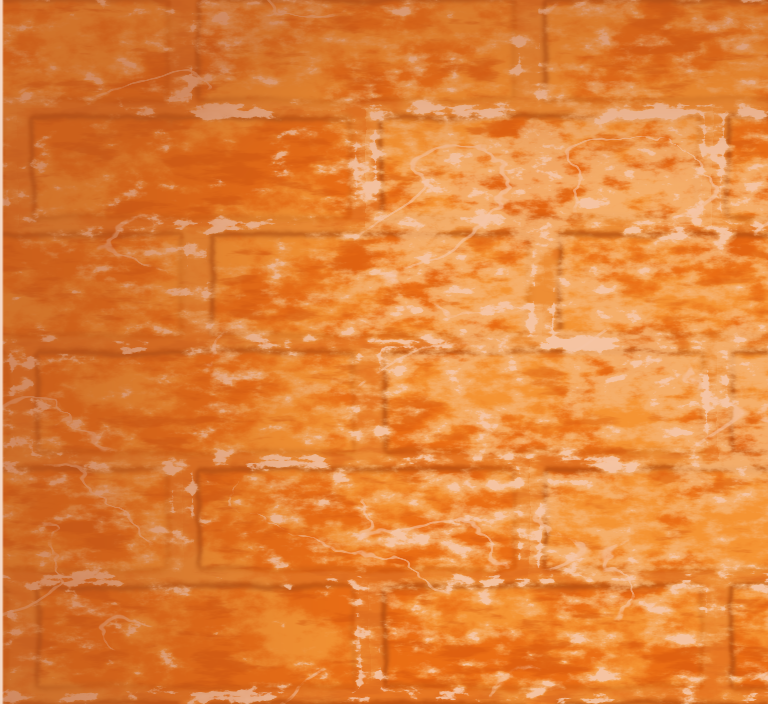
A WebGL 2 fragment shader for this texture:

```glsl
#version 300 es
precision highp float;

uniform vec2 u_resolution;
out vec4 fragColor;

vec2 gradientAt(vec2 cell) {
  vec3 h = fract(cell.xyx * vec3(0.1031, 0.1030, 0.0973));
  h += dot(h, h.yzx + 33.33);
  float angle = 6.2832 * fract((h.x + h.y) * h.z);
  return vec2(cos(angle), sin(angle));
}

float gradientNoise(vec2 p) {
  vec2 i = floor(p), f = fract(p);
  vec2 s = f * f * f * (f * (f * 6.0 - 15.0) + 10.0);
  vec2 e = vec2(1.0, 0.0);
  float low = mix(dot(gradientAt(i), f), dot(gradientAt(i + e.xy), f - e.xy), s.x);
  float high = mix(dot(gradientAt(i + e.yx), f - e.yx), dot(gradientAt(i + e.xx), f - e.xx), s.x);
  return 1.6 * mix(low, high, s.y);
}

float fbm(vec2 p) {
  float sum = 0.0, amplitude = 0.5;
  for (int k = 0; k < 5; k++) {
    sum += amplitude * gradientNoise(p);
    p = mat2(1.7, 0.9, -0.9, 1.7) * p + 11.3;
    amplitude *= 0.56;
  }
  return sum;
}

float roundedBox(vec2 p, vec2 halfSize, float radius) {
  vec2 d = abs(p) - halfSize + radius;
  return length(max(d, 0.0)) + min(max(d.x, d.y), 0.0) - radius;
}

void main() {
  vec2 p = gl_FragCoord.xy / u_resolution.y;

  // Noise layers, stretched along the courses
  float grain = fbm(p * vec2(24.0, 40.0));
  float streak = fbm(p * vec2(11.0, 46.0) + 31.0);
  float blotch = fbm(p * vec2(6.0, 10.0) + 7.0);
  float region = gradientNoise(p * vec2(4.0, 6.0) + 53.0);

  // Running bond: six courses, every other one shifted
  vec2 pitch = vec2(0.4936, 0.1667);
  vec2 q = p + 0.006 * vec2(fbm(p * 9.0 + 3.0), fbm(p * 9.0 + 19.0)) + 0.003 * grain;
  float row = floor((q.y - 0.012) / pitch.y);
  float shift = mix(0.0215, 0.27, mod(row, 2.0)) + 0.012 * gradientAt(vec2(row, 5.0)).x;
  vec2 grid = vec2((q.x - shift) / pitch.x, (q.y - 0.012) / pitch.y);
  vec2 local = (fract(grid) - 0.5) * pitch;
  vec2 halfSize = 0.5 * pitch - vec2(0.019, 0.009);
  float edge = roundedBox(local, halfSize, 0.008);
  float brickTone = gradientAt(floor(grid) + 17.0).y;

  // Broad lighting: bright right of centre, dim on the left and top
  vec2 fromGlow = (p - vec2(0.9, 0.53)) / vec2(0.38, 0.27);
  float glow = exp(-0.5 * dot(fromGlow, fromGlow));
  float dim = clamp(1.0 - smoothstep(0.0, 0.6, p.x) + 0.75 * smoothstep(0.72, 1.0, p.y), 0.0, 1.0);

  // Stained brick faces
  float stain = blotch + 0.6 * grain + 0.35 * glow + 0.08 * brickTone;
  vec3 color = mix(vec3(0.92, 0.43, 0.08), vec3(0.96, 0.58, 0.2), smoothstep(-0.25, 0.4, stain));
  float rust = smoothstep(0.08, 0.5, -streak - 0.6 * blotch) * (1.0 - 0.5 * glow);
  color = mix(color, vec3(0.84, 0.34, 0.05), 0.65 * rust);

  // Joint bands and the shadow under the upper left brick edges
  color = mix(color, vec3(0.89, 0.52, 0.22), 0.4 * smoothstep(-0.002, 0.004, edge));
  vec2 side = local / halfSize;
  float shadowSide = smoothstep(-0.5, 0.5, side.y - side.x);
  float shadow = exp(-pow((edge + 0.003) / 0.005, 2.0));
  color = mix(color, vec3(0.66, 0.29, 0.07), shadow * (0.2 + 0.4 * shadowSide));

  // Worn pale areas
  float wear = 0.7 * grain + 0.55 * streak + 0.45 * glow + 0.22 * region + 0.06 * brickTone;
  color = mix(color, vec3(0.96, 0.7, 0.45), 0.85 * smoothstep(0.08, 0.58, wear));

  // Chalky flecks, densest along the broken joint edges
  float rim = exp(-abs(edge - 0.005) / 0.006);
  float broken = clamp(0.5 + 0.9 * gradientNoise(p * 8.0 + 71.0), 0.0, 1.0);
  float chalk = 0.8 * grain + 0.35 * streak + 0.5 * rim * broken + 0.1 * region + 0.06 * glow;
  color = mix(color, vec3(0.96, 0.78, 0.67), 0.85 * smoothstep(0.28, 0.46, chalk));

  // Thin wandering scratches
  float contour = abs(gradientNoise(p * vec2(5.0, 8.0) + 0.3 * blotch + 90.0));
  float scratch = (1.0 - smoothstep(0.01, 0.035, contour)) * smoothstep(0.1, 0.35, region + 0.5 * grain);
  color = mix(color, vec3(0.96, 0.77, 0.65), 0.6 * scratch);

  // Dimmed sides and the pale left margin
  color = mix(color, vec3(0.68, 0.32, 0.13), 0.5 * dim);
  color = mix(vec3(0.96, 0.85, 0.78), color, smoothstep(0.002, 0.006, p.x));
  fragColor = vec4(color, 1.0);
}
```
